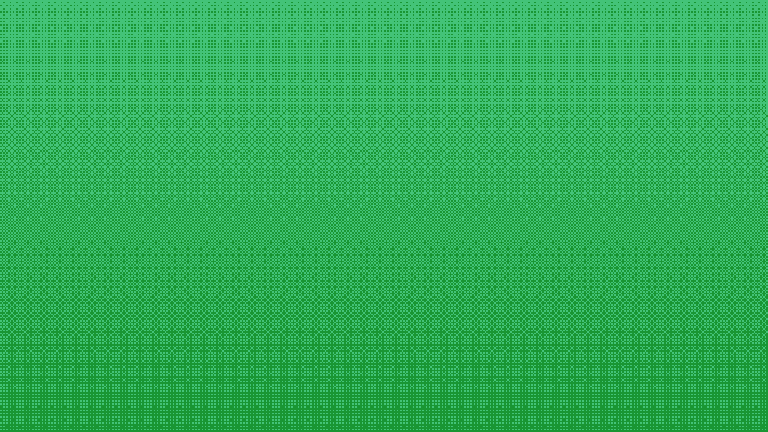
Reproduce this background procedurally as a WebGL 2 fragment shader.

```glsl
#version 300 es
precision highp float;
// Two-tone green vertical gradient drawn with an 8x8 ordered dither.
uniform vec2 u_resolution;
out vec4 fragColor;

const float ROWS = 270.0; // dither cells along the canvas height

// Recursive 8x8 Bayer threshold in [0, 1), built from the bits of the cell index
float bayer8(ivec2 cell) {
    int rank = 0;
    for (int i = 0; i < 3; i++) {
        ivec2 bit = (cell >> i) & 1;
        rank = rank * 4 + 2 * (bit.x ^ bit.y) + bit.y;
    }
    return float(rank) / 64.0;
}

// 1 where the cell takes the light tone, 0 where it takes the dark one
float lightCell(vec2 p) {
    vec2 cell = floor(p * ROWS);
    float fromTop = (cell.y + 0.5) / ROWS;
    float brightness = mix(0.8214, 0.197, fromTop);
    return step(bayer8(ivec2(cell)), brightness);
}

void main() {
    vec3 darkGreen = vec3(0.097, 0.587, 0.199);
    vec3 lightGreen = vec3(0.263, 0.763, 0.471);

    // Four samples smooth the cell edges once a cell spans over two pixels;
    // smaller cells stay crisp so that the grain keeps its contrast
    float spread = 0.25 * clamp(u_resolution.y / ROWS - 2.0, 0.0, 1.0);
    float light = 0.0;
    for (int i = 0; i < 4; i++) {
        vec2 offset = spread * (vec2(i & 1, i >> 1) * 2.0 - 1.0);
        vec2 p = (gl_FragCoord.xy + offset) / u_resolution.y;
        light += 0.25 * lightCell(vec2(p.x, 1.0 - p.y));
    }
    fragColor = vec4(mix(darkGreen, lightGreen, light), 1.0);
}
```
